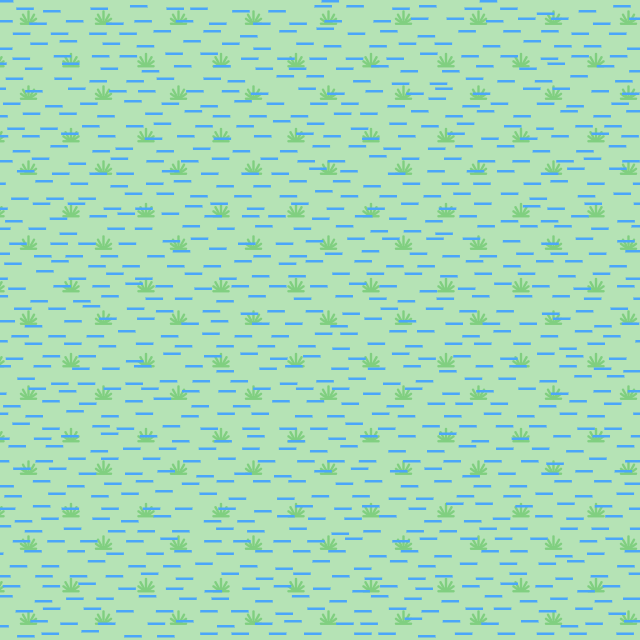
Give the GLSL for this pattern, as a Shadertoy shader.

```glsl
// Marsh map fill: staggered grass tufts under scattered short water dashes.

// Lengths are in units of 1/512 of the canvas height.
const float CANVAS = 512.0;
const vec3 GROUND_COLOR = vec3(0.71, 0.89, 0.71);
const vec3 TUFT_COLOR = vec3(0.50, 0.81, 0.50);
const vec3 WATER_COLOR = vec3(0.29, 0.65, 0.98);

const float TUFT_PERIOD = 60.0;
const vec2 TUFT_ORIGIN = vec2(22.8, 13.0);
const vec2 TUFT_STAGGER = vec2(34.0, 26.0);
const float STROKE_RADIUS = 0.95;
const float BASE_HALF_LENGTH = 6.0;
const float STEM_HEIGHT = 9.8;
const vec2 INNER_TIP = vec2(4.4, 7.2);
const vec2 OUTER_TIP = vec2(6.0, 3.9);

const vec2 DASH_CELL = vec2(30.0, 9.25);
const vec2 DASH_HALF_SIZE = vec2(7.0, 1.0);
const vec2 DASH_JITTER = vec2(0.40, 0.60);  // full range, in cells
const float DASH_SNAP = 2.0;                // vertical step of dash centers

// Integer hash of a cell to two values in 0..1.
vec2 hash2(vec2 cell) {
    uvec2 v = uvec2(ivec2(cell) + 4096) * 1664525u + 1013904223u;
    v.x += v.y * 1664525u;
    v.y += v.x * 1664525u;
    v ^= v >> 16u;
    v.x += v.y * 1664525u;
    v.y += v.x * 1664525u;
    v ^= v >> 16u;
    return vec2(v & 65535u) / 65535.0;
}

float segmentDistance(vec2 p, vec2 a, vec2 b) {
    vec2 ap = p - a, ab = b - a;
    return length(ap - ab * clamp(dot(ap, ab) / dot(ab, ab), 0.0, 1.0));
}

float boxDistance(vec2 p, vec2 halfSize) {
    vec2 d = abs(p) - halfSize;
    return length(max(d, 0.0)) + min(max(d.x, d.y), 0.0);
}

// Five blades fanning from a flat base line, mirrored about x = 0.
float tuftDistance(vec2 p) {
    p.x = abs(p.x);
    float d = segmentDistance(p, vec2(0.0), vec2(BASE_HALF_LENGTH, 0.0));
    d = min(d, segmentDistance(p, vec2(0.0), vec2(0.0, STEM_HEIGHT)));
    d = min(d, segmentDistance(p, vec2(0.7, 0.6), INNER_TIP));
    d = min(d, segmentDistance(p, vec2(1.2, 0.4), OUTER_TIP));
    return d - STROKE_RADIUS;
}

// Nearest copy of a tuft on a square lattice.
float tuftLattice(vec2 p, vec2 origin) {
    vec2 q = p - origin;
    return tuftDistance(q - TUFT_PERIOD * floor(q / TUFT_PERIOD + 0.5));
}

// One jittered dash per cell, with odd rows shifted by half a cell.
float dashField(vec2 p) {
    float d = CANVAS;
    float row = floor(p.y / DASH_CELL.y);
    for (int j = -1; j <= 1; j++) {
        float r = row + float(j);
        float shift = 0.5 * mod(r, 2.0);
        float column = floor(p.x / DASH_CELL.x - shift);
        for (int i = -1; i <= 1; i++) {
            vec2 cell = vec2(column + float(i), r);
            vec2 jitter = (hash2(cell) - 0.5) * DASH_JITTER;
            vec2 center = (cell + vec2(shift, 0.0) + 0.5 + jitter) * DASH_CELL;
            center.y = (floor(center.y / DASH_SNAP) + 0.5) * DASH_SNAP;
            d = min(d, boxDistance(p - center, DASH_HALF_SIZE));
        }
    }
    return d;
}

float coverage(float d, float pixel) {
    return clamp(0.5 - d / pixel, 0.0, 1.0);
}

void mainImage(out vec4 fragColor, in vec2 fragCoord) {
    float pixel = CANVAS / iResolution.y;
    vec2 p = fragCoord * pixel;

    float tufts = min(tuftLattice(p, TUFT_ORIGIN),
                      tuftLattice(p, TUFT_ORIGIN + TUFT_STAGGER));

    vec3 color = mix(GROUND_COLOR, TUFT_COLOR, coverage(tufts, pixel));
    color = mix(color, WATER_COLOR, coverage(dashField(p), pixel));
    fragColor = vec4(color, 1.0);
}
```
